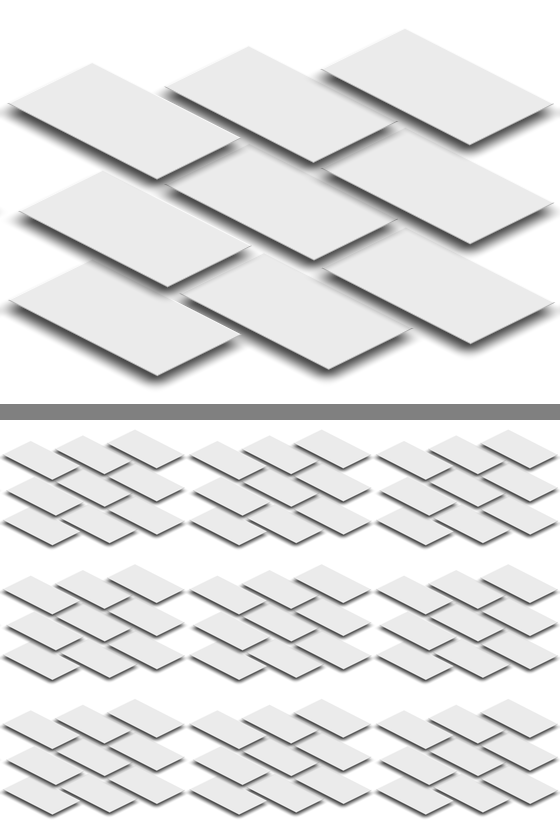
Top, the tile; bottom, the same tile 3 across and 3 down.
A WebGL 2 fragment shader for this pattern:

```glsl
#version 300 es
precision highp float;
// Three by three slanted pale cards floating over white, with soft shadows below.

#define SIZE vec2(1.0, 0.7227)          // one tile, in canvas widths
#define LONG_SIDE vec2(0.2663, -0.1361)
#define SHORT_SIDE vec2(0.1506, 0.0742)
#define FIRST_CARD vec2(0.2240, 0.5080) // centre of the top left card
#define COLUMN_STEP vec2(0.2786, 0.0293)
#define ROW_STEP vec2(0.0, -0.1770)
#define SLIP vec2(0.0182, -0.0165)      // shift of the cards on one diagonal
#define JITTER 0.003
#define SHADOW_DROP vec2(-0.0035, -0.0165)
#define SHADOW_BLUR 0.0175
#define SHADOW_ALPHA 0.72
#define RIM 0.0016

uniform vec2 u_resolution;
out vec4 fragColor;

const float PAPER = 1.0;
const float FACE = 0.922;
const float RIM_LIT = 0.985;
const float RIM_SHADED = 0.70;

vec2 hash2(vec2 cell) {
    vec2 s = vec2(dot(cell, vec2(127.1, 311.7)), dot(cell, vec2(269.5, 183.3)));
    return fract(sin(s) * 43758.5453);
}

vec2 perpendicular(vec2 v) {
    return normalize(vec2(-v.y, v.x));
}

// Distances across the card: x between the long sides, y between the short ones
vec2 acrossCard(vec2 q) {
    return vec2(dot(q, perpendicular(LONG_SIDE)), dot(q, perpendicular(SHORT_SIDE)));
}

vec2 cardCentre(float column, float row) {
    vec2 centre = FIRST_CARD + column * COLUMN_STEP + row * ROW_STEP;
    if (row - column == 1.0) centre += SLIP * vec2(1.0 + 0.5 * column, 1.0);
    return centre + JITTER * (hash2(vec2(column, row)) - 0.5);
}

// Smooth step from outside (0) to inside (1) for an inward depth
float coverage(float depth, float pixel) {
    return clamp(0.5 + depth / pixel, 0.0, 1.0);
}

void main() {
    vec2 p = gl_FragCoord.xy / u_resolution * SIZE;
    float pixel = 1.0 / u_resolution.x;
    vec2 halfSize = 0.5 * abs(vec2(dot(SHORT_SIDE, perpendicular(LONG_SIDE)),
                                   dot(LONG_SIDE, perpendicular(SHORT_SIDE))));
    float tone = PAPER;

    // Stack rows from the bottom up, the middle column first in each
    for (int k = 0; k < 9; k++) {
        vec2 q = p - cardCentre(float((k + 1) % 3), float(2 - k / 3));
        q -= SIZE * round(q / SIZE); // wrap around the tile

        // Soft shadow, thinning out at the sharp corners
        vec2 shadowDepth = halfSize - abs(acrossCard(q - SHADOW_DROP));
        vec2 soft = smoothstep(-SHADOW_BLUR, SHADOW_BLUR, shadowDepth);
        tone *= 1.0 - SHADOW_ALPHA * soft.x * soft.y;

        // Card face with a lit upper rim and a shaded lower rim
        vec2 across = acrossCard(q);
        vec2 lower = halfSize + across;
        vec2 upper = halfSize - across;
        float lowerDepth = min(lower.x, lower.y);
        float upperDepth = min(upper.x, upper.y);
        float card = mix(RIM_LIT, FACE, coverage(upperDepth - RIM, pixel));
        card = mix(RIM_SHADED, card, coverage(lowerDepth - RIM, pixel));
        tone = mix(tone, card, coverage(min(lowerDepth, upperDepth), pixel));
    }
    fragColor = vec4(vec3(tone), 1.0);
}
```
